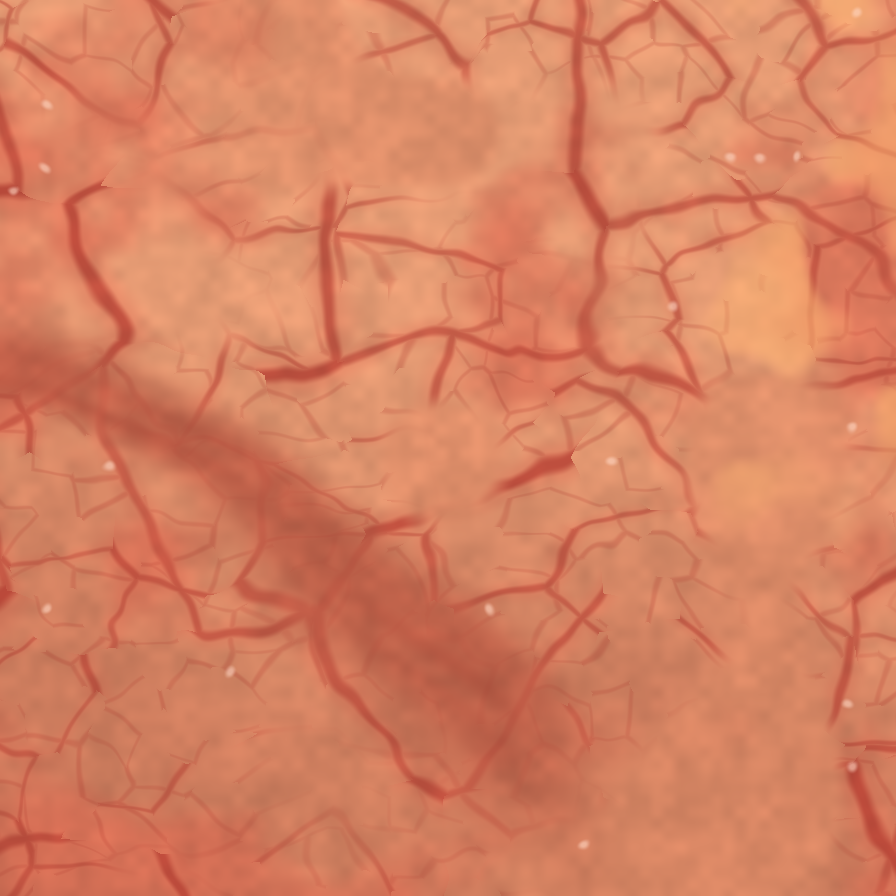
This texture is drawn by a three.js fragment shader. Its source:

```glsl
// Moist pink tissue with branching red vessels, a dusky diagonal fold and soft glints.
varying vec2 vUv;

const vec3 TAN = vec3(0.90, 0.61, 0.455);
const vec3 DUSK = vec3(0.785, 0.465, 0.35);
const vec3 BLUSH = vec3(0.84, 0.42, 0.325);
const vec3 FOLD_RED = vec3(0.71, 0.335, 0.255);
const vec3 VESSEL_RED = vec3(0.70, 0.25, 0.20);
const vec3 SMOOTH_PEACH = vec3(0.86, 0.54, 0.40);
const vec3 AMBER = vec3(0.99, 0.70, 0.45);
const vec3 GLINT = vec3(1.0, 0.84, 0.76);

float hash(vec2 p) {
  return fract(sin(dot(p, vec2(127.1, 311.7))) * 43758.5453);
}

vec2 hash2(vec2 p) {
  return vec2(hash(p), hash(p + 37.3));
}

float noise(vec2 p) {
  vec2 i = floor(p), f = fract(p);
  f = f * f * (3.0 - 2.0 * f);
  float low = mix(hash(i), hash(i + vec2(1.0, 0.0)), f.x);
  float high = mix(hash(i + vec2(0.0, 1.0)), hash(i + vec2(1.0)), f.x);
  return mix(low, high, f.y);
}

float fbm(vec2 p) {
  float sum = 0.0, gain = 0.5;
  for (int i = 0; i < 4; i++) {
    sum += gain * noise(p);
    p = p * 2.03 + 11.7;
    gain *= 0.5;
  }
  return sum / 0.9375;
}

// Wanders the coordinates so that vessels meander
vec2 meander(vec2 p, float scale, float amount) {
  return p + amount * (vec2(noise(p * scale), noise(p * scale + 53.1)) - 0.5);
}

// Vessels along cell borders: x is the core, y the soft halo.
// Each border gets its own calibre; only the share "density" is kept.
vec2 vessels(vec2 p, float width, float density) {
  vec2 cell = floor(p), home = cell, toHome = vec2(9.0);
  for (int j = -1; j <= 1; j++)
  for (int i = -1; i <= 1; i++) {
    vec2 id = cell + vec2(float(i), float(j));
    vec2 r = id + hash2(id) - p;
    if (dot(r, r) < dot(toHome, toHome)) { toHome = r; home = id; }
  }
  vec2 result = vec2(0.0);
  for (int j = -2; j <= 2; j++)
  for (int i = -2; i <= 2; i++) {
    vec2 id = home + vec2(float(i), float(j));
    vec2 r = id + hash2(id) - p;
    vec2 across = r - toHome;
    if (dot(across, across) > 0.0001) {
      float d = dot(0.5 * (toHome + r), normalize(across));
      vec2 trait = hash2(home + id + 0.5);
      float kept = step(trait.x, density);
      float w = width * mix(0.55, 1.1, trait.y);
      float core = 1.0 - smoothstep(0.15 * w, w, d);
      float halo = 1.0 - smoothstep(0.0, 3.0 * w, d);
      result = max(result, kept * mix(0.6, 1.0, trait.y) * vec2(core, halo));
    }
  }
  return result;
}

// Shaded band that descends from the left edge; x is its mask, y the offset across
vec2 foldBand(vec2 p) {
  float slope = -0.10 - 1.9 * p.x;
  float centre = 0.585 - 0.10 * p.x - 0.95 * p.x * p.x;
  float d = (p.y - centre) / sqrt(1.0 + slope * slope);
  float reach = mix(0.05, 0.17, smoothstep(0.0, 0.5, p.x));
  float mask = smoothstep(-reach, -0.01, d) * (1.0 - smoothstep(0.01, 0.08, d));
  return vec2(mask * (1.0 - smoothstep(0.52, 0.72, p.x)), d);
}

// Rare round specks on a jittered grid
float specks(vec2 p, float share) {
  vec2 id = floor(p);
  float d = length(fract(p) - 0.3 - 0.4 * hash2(id));
  return step(hash(id + 71.9), share) * (1.0 - smoothstep(0.05, 0.25, d));
}

void main() {
  vec2 uv = vUv;
  float cloud = fbm(uv * 4.0 + 3.7);
  vec2 fold = foldBand(meander(uv, 5.0, 0.05));

  // Tissue: bright above, dusky below, flushed in clouds
  float lower = 1.0 - smoothstep(0.15, 0.75, uv.y + 0.12 * uv.x + 0.35 * (cloud - 0.5));
  vec3 color = mix(TAN, DUSK, 0.85 * lower);
  color = mix(color, BLUSH, 0.75 * smoothstep(0.46, 0.72, fbm(uv * 5.0 + 21.0)));

  // Fold with streaks running along it
  float streak = noise(vec2(uv.x * 6.0, fold.y * 55.0));
  color = mix(color, FOLD_RED, fold.x * mix(0.68, 0.95, streak));

  // Three generations of vessels, fading out on smooth patches
  vec2 path = meander(meander(uv, 8.0, 0.05), 32.0, 0.012) * vec2(0.9, 1.12);
  float patchy = smoothstep(0.60, 0.74, noise(uv * 5.5 + 8.3)) * smoothstep(0.2, 0.7, uv.x + 0.3 * uv.y);
  float visible = (1.0 - patchy) * (1.0 - 0.65 * fold.x);
  vec2 trunk = vessels(path * 4.2 + 2.4, 0.055, 0.62);
  vec2 branch = vessels(path * 8.5 + 7.1, 0.065, 0.55);
  vec2 twig = vessels(path * 19.0 + 4.6, 0.10, 0.5);
  float fade = smoothstep(0.22, 0.55, noise(uv * 6.0 + 15.0));
  color = mix(color, SMOOTH_PEACH, 0.7 * patchy * (1.0 - fold.x));
  float halo = max(0.55 * trunk.y, 0.38 * branch.y * fade);
  color = mix(color, BLUSH, halo * visible);
  float core = max(0.85 * trunk.x, max(0.66 * branch.x * fade, 0.30 * twig.x * fade));
  color = mix(color, VESSEL_RED, core * visible);

  // Fine mottling, amber sheen at right and wet glints
  color *= 1.0 + 0.07 * (noise(uv * 75.0) - 0.5) + 0.09 * (noise(uv * 34.0) - 0.5);
  float sheen = smoothstep(0.62, 0.85, noise(uv * vec2(17.0, 11.0) + 5.0));
  sheen *= smoothstep(0.68, 0.88, uv.x) * smoothstep(0.35, 0.5, uv.y);
  color = mix(color, AMBER, 0.6 * sheen);
  color = mix(color, GLINT, 0.6 * specks(meander(uv, 40.0, 0.01) * 30.0, 0.014));
  gl_FragColor = vec4(color, 1.0);
}
```
